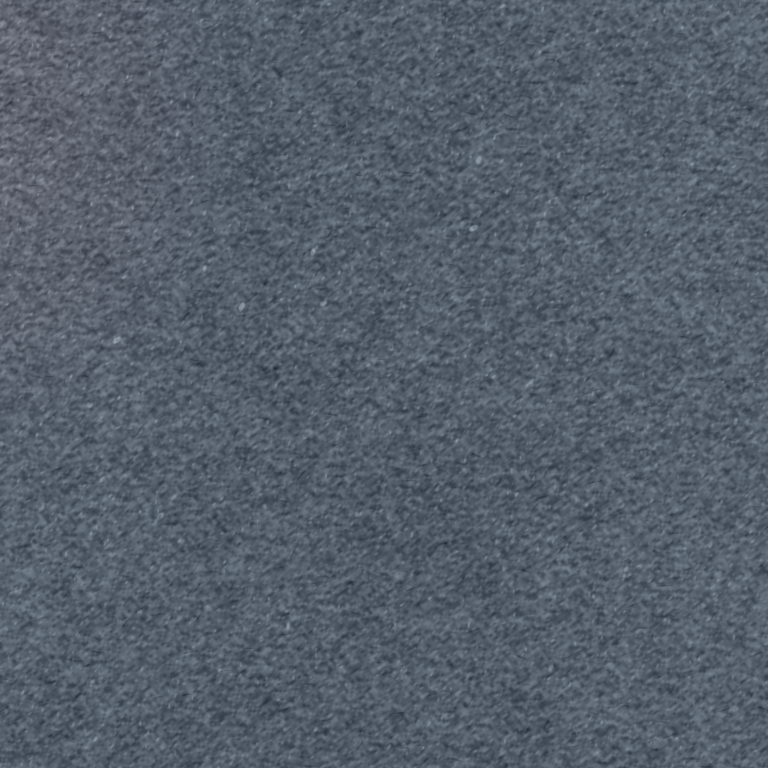
Write a WebGL 2 fragment shader that draws this texture.

```glsl
#version 300 es
precision highp float;
// Fine-grained slate-blue stone under soft uneven light.
// Layered value noise and a slope term give the grain; scattered ellipses
// add pale flecks, small bright glints and short dark creases.

uniform vec2 u_resolution;
out vec4 fragColor;

const vec3 SLATE = vec3(0.326, 0.369, 0.414);
const vec3 WARM_SHEEN = vec3(0.040, 0.012, 0.014);

// Integer hash: three values in 0..1 per cell and seed.
vec3 hash3(vec2 cell, int seed) {
    uvec3 v = uvec3(ivec3(ivec2(cell), seed));
    v = v * 1664525u + 1013904223u;
    v.x += v.y * v.z; v.y += v.z * v.x; v.z += v.x * v.y;
    v ^= v >> 16u;
    v.x += v.y * v.z; v.y += v.z * v.x; v.z += v.x * v.y;
    return vec3(v >> 8u) / 16777216.0;
}

// Value noise centred on zero.
float noise(vec2 p, int seed) {
    vec2 cell = floor(p), f = fract(p);
    vec2 w = f * f * (3.0 - 2.0 * f);
    float low = mix(hash3(cell, seed).x, hash3(cell + vec2(1, 0), seed).x, w.x);
    float high = mix(hash3(cell + vec2(0, 1), seed).x, hash3(cell + vec2(1, 1), seed).x, w.x);
    return mix(low, high, w.y) - 0.5;
}

vec2 rotate(vec2 p, float angle) {
    float c = cos(angle), s = sin(angle);
    return vec2(c * p.x + s * p.y, c * p.y - s * p.x);
}

// Scattered soft ellipses, one at most per cell; radii in canvas units.
float scatter(vec2 p, float cells, float density, vec2 radii,
              float angle, float spread, float soft, int seed) {
    vec2 home = floor(p * cells);
    float cover = 0.0;
    for (int y = -1; y <= 1; y++) {
        for (int x = -1; x <= 1; x++) {
            vec2 cell = home + vec2(x, y);
            vec3 place = hash3(cell, seed);
            vec3 look = hash3(cell, seed + 1);
            vec2 size = radii * mix(0.6, 1.3, look.x);
            vec2 d = rotate(p - (cell + place.xy) / cells, angle + spread * (look.y - 0.5));
            float edge = (length(d / size) - 1.0) * min(size.x, size.y);
            float shape = 1.0 - smoothstep(-soft, soft, edge);
            cover = max(cover, shape * step(place.z, density) * mix(0.4, 1.0, look.z));
        }
    }
    return cover;
}

// Grain brightness: fine grit, medium clumps, faint mottling and lit slopes.
float grain(vec2 p) {
    vec2 g = rotate(p, 0.65) * vec2(0.88, 1.12);
    vec2 lightStep = vec2(0.35, 0.45);
    float slope = noise(g * 150.0, 3) - noise(g * 150.0 + lightStep, 3);
    return 0.135 * noise(g * 265.0, 1)
         + 0.085 * noise(g * 128.0, 2)
         + 0.040 * noise(g * 48.0, 4)
         + 0.020 * noise(g * 14.0, 5)
         + 0.115 * slope;
}

// Broad light: brighter towards the right and top, dim across the middle.
float lighting(vec2 uv) {
    float band = smoothstep(0.0, 0.6, abs(uv.x - 0.45));
    return 0.022 * band + 0.010 * (uv.y - 0.5) + 0.012 * noise(uv * 3.0, 6) - 0.006;
}

void main() {
    float side = min(u_resolution.x, u_resolution.y);
    vec2 p = gl_FragCoord.xy / side;
    vec2 uv = gl_FragCoord.xy / u_resolution;
    float soft = max(0.0011, 0.6 / side);

    // Creases follow a slightly wandering path.
    vec2 wander = 0.004 * vec2(noise(p * 90.0, 7), noise(p * 90.0, 8));
    float creases = scatter(p + wander, 60.0, 0.32, vec2(0.0065, 0.0011), 0.4, 1.4, soft, 20);

    // Pale minerals: broad faint flecks, small sparkles, rare glints.
    float flecks = scatter(p + wander, 24.0, 0.20, vec2(0.0062, 0.0042), 1.0, 2.0, 0.0022, 30);
    float sparkles = scatter(p, 88.0, 0.30, vec2(0.0025, 0.0013), 1.0, 1.2, soft, 40);
    float glints = scatter(p, 15.0, 0.14, vec2(0.0048, 0.0026), 1.0, 1.0, soft, 50);

    float tone = grain(p) + lighting(uv);
    tone += 0.055 * flecks + 0.130 * sparkles + 0.190 * glints - 0.085 * creases;

    // Warm sheen near the upper left edge.
    float sheen = 1.0 - smoothstep(0.0, 0.48, length((uv - vec2(0.0, 0.85)) * vec2(1.3, 0.9)));
    vec3 color = SLATE + tone * vec3(0.96, 1.0, 1.0) + WARM_SHEEN * sheen;
    fragColor = vec4(clamp(color, 0.0, 1.0), 1.0);
}
```
